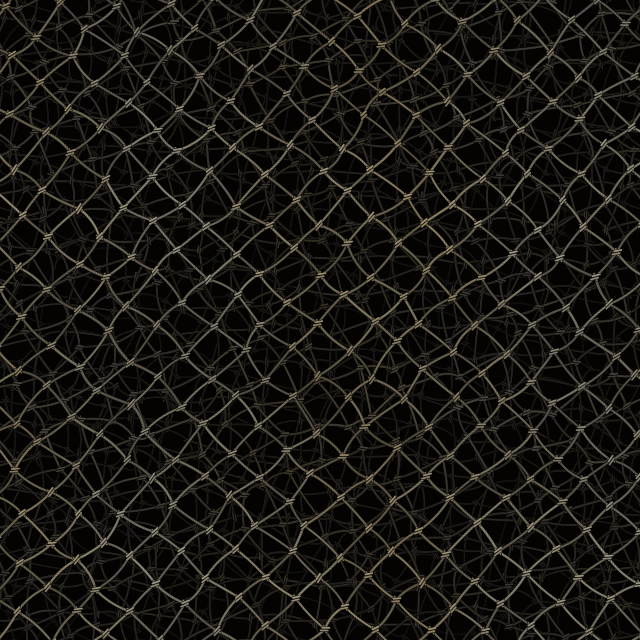
Write a three.js fragment shader that draws this texture.

```glsl
// Knotted twine netting: several loose diagonal nets hang over a black ground.
// Each net is a jittered lattice; bowed strands join neighbouring lattice points
// and short crossed bars form the knots. Deeper nets are turned, smaller and dimmer.

#define STEP_DOWN vec2(0.0430, -0.0385)  // lattice step, down to the right
#define STEP_UP vec2(0.0410, 0.0405)     // lattice step, up to the right
#define STRAND_RADIUS 0.0020
#define KNOT_RADIUS 0.0016
#define KNOT_LENGTH 0.0056
#define BOW 0.0050
#define EDGE 0.0009
#define TWIST_FREQUENCY 1500.0
#define BACK_NETS 3
#define GROUND vec3(0.014, 0.012, 0.009)
#define GREY_TWINE vec3(0.58, 0.56, 0.50)
#define TAN_TWINE vec3(0.60, 0.53, 0.39)

varying vec2 vUv;

float hash(vec2 p) {
  vec3 q = fract(vec3(p.xyx) * 0.1031);
  q += dot(q, q.yzx + 33.33);
  return fract((q.x + q.y) * q.z);
}

vec2 hash2(vec2 p) {
  return vec2(hash(p), hash(p + 57.3));
}

mat2 turn(float angle) {
  float c = cos(angle), s = sin(angle);
  return mat2(c, s, -s, c);
}

// Smooth drift from layered sines, used to bend nets and vary their light.
vec2 drift(vec2 p) {
  return sin(p.yx * vec2(7.0, 6.0) + vec2(0.4, 2.1))
       + 0.5 * sin(p.yx * vec2(17.0, 15.0) + p * 6.0 + vec2(1.7, 4.2));
}

vec2 knotPosition(vec2 id, float seed, float jitter) {
  vec2 q = id + (hash2(id + seed) - 0.5) * jitter;
  return STEP_DOWN * q.x + STEP_UP * q.y;
}

// Lays one rounded fibre with a dark rim over x = light, y = opacity.
void layFibre(inout vec2 net, float dist, float radius, float light) {
  float rim = 0.6 * (1.0 - smoothstep(radius, radius * 1.9, dist));
  float body = 1.0 - smoothstep(radius - EDGE, radius + EDGE, dist);
  float across = min(dist / radius, 1.0);
  net = vec2(net.x * (1.0 - rim), max(net.y, rim));
  net = mix(net, vec2(light * (1.0 - 0.4 * across * across), 1.0), body);
}

void layStrand(inout vec2 net, vec2 p, vec2 a, vec2 b, float rnd) {
  vec2 span = b - a;
  float len = length(span);
  vec2 dir = span / len;
  float along = clamp(dot(p - a, dir), 0.0, len);
  float t = along / len;
  float bend = (rnd - 0.5) * 2.0 * BOW * 4.0 * t * (1.0 - t);
  vec2 offset = p - a - dir * along - vec2(-dir.y, dir.x) * bend;
  float side = dot(offset, vec2(-dir.y, dir.x));
  float twist = 0.92 + 0.08 * sin((along + side) * TWIST_FREQUENCY);
  float light = mix(0.60, 0.95, fract(rnd * 7.31)) * twist;
  layFibre(net, length(offset), STRAND_RADIUS, light);
}

// One short bar crossed by two parallel wraps.
void layKnot(inout vec2 net, vec2 q, float rnd) {
  if (dot(q, q) > 0.00020) return;
  for (int i = 0; i < 3; i++) {
    float k = float(i);
    float angle = (i == 0 ? -0.85 : 0.50) + (rnd - 0.5) * 0.9;
    vec2 bar = q * turn(angle);
    bar -= i == 0 ? vec2(0.0) : vec2(0.0016, 0.0021) * (2.0 * k - 3.0);
    bar.x -= clamp(bar.x, -KNOT_LENGTH, KNOT_LENGTH);
    layFibre(net, length(bar), KNOT_RADIUS, 0.78 + 0.11 * k);
  }
}

// Returns premultiplied light and opacity of one whole net.
vec2 drawNet(vec2 p, float seed, float jitter) {
  vec2 a = STEP_DOWN, b = STEP_UP;
  vec2 cell = vec2(p.x * b.y - p.y * b.x, a.x * p.y - a.y * p.x);
  vec2 base = floor(cell / (a.x * b.y - a.y * b.x));
  vec2 strands = vec2(0.0), knots = vec2(0.0);
  for (int j = -1; j <= 1; j++) {
    for (int i = -1; i <= 1; i++) {
      vec2 id = base + vec2(float(i), float(j));
      vec2 here = knotPosition(id, seed, jitter);
      vec2 rnd = hash2(id + seed + 11.7);
      layStrand(strands, p, here, knotPosition(id + vec2(1.0, 0.0), seed, jitter), rnd.x);
      layStrand(strands, p, here, knotPosition(id + vec2(0.0, 1.0), seed, jitter), rnd.y);
      layKnot(knots, p - here, rnd.x);
    }
  }
  return vec2(strands.x * (1.0 - knots.y) + knots.x, max(strands.y, knots.y));
}

void main() {
  vec3 color = GROUND;
  // Deep nets first, the bright front net last.
  for (int i = 0; i <= BACK_NETS; i++) {
    float depth = float(BACK_NETS - i);
    float seed = 100.0 + 37.0 * depth;
    float angle = depth * 0.38 * (mod(depth, 2.0) * 2.0 - 1.0);
    vec2 p = turn(angle) * vUv / (1.0 - 0.07 * depth) + depth * 0.173;
    p += 0.009 * drift(p + depth);
    vec2 net = drawNet(p, seed, depth > 0.5 ? 0.55 : 0.30);

    // Soft patches of light and hue; the front net stays the most even.
    vec2 patches = drift(vUv * 1.6 + depth * 2.3) / 1.5;
    float gain = depth < 0.5 ? 1.0 : 0.62 * pow(0.70, depth);
    gain *= 1.0 + patches.x * (depth < 0.5 ? 0.10 : 0.28);
    vec3 twine = mix(GREY_TWINE, TAN_TWINE, 0.45 + 0.4 * patches.y);
    color = color * (1.0 - net.y) + twine * net.x * gain;
  }
  gl_FragColor = vec4(color, 1.0);
}
```
